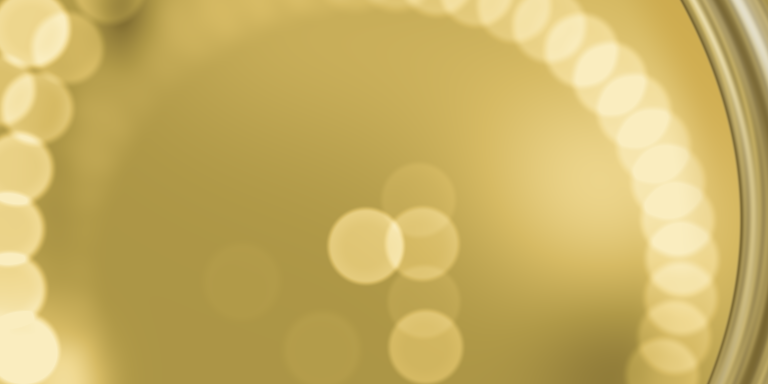
Write a WebGL 2 fragment shader that draws this background.

```glsl
#version 300 es
precision highp float;
// Golden out-of-focus dish: a ring of bokeh lights, a few floating discs and a glass rim.

uniform vec2 u_resolution;
out vec4 fragColor;

const vec3 DEEP   = vec3(0.38, 0.31, 0.12);
const vec3 SHADOW = vec3(0.56, 0.48, 0.22);
const vec3 GOLD   = vec3(0.69, 0.60, 0.28);
const vec3 HONEY  = vec3(0.84, 0.73, 0.39);
const vec3 CREAM  = vec3(0.94, 0.85, 0.57);
const vec3 PALE   = vec3(0.98, 0.93, 0.75);
const vec3 SILVER = vec3(0.77, 0.72, 0.59);
const vec3 AMBER  = vec3(0.80, 0.65, 0.27);

const vec2 DISH_CENTRE = vec2(0.965, 0.297);
const vec2 RING_RADII  = vec2(0.812, 0.776);

// Tone -1..4 mapped through the gold palette
vec3 goldRamp(float tone) {
    vec3 c = mix(DEEP, SHADOW, clamp(tone + 1.0, 0.0, 1.0));
    c = mix(c, GOLD,  clamp(tone, 0.0, 1.0));
    c = mix(c, HONEY, clamp(tone - 1.0, 0.0, 1.0));
    c = mix(c, CREAM, clamp(tone - 2.0, 0.0, 1.0));
    return mix(c, PALE, clamp(tone - 3.0, 0.0, 1.0));
}

float glow(vec2 p, vec2 centre, vec2 radii) {
    vec2 q = (p - centre) / radii;
    return exp(-dot(q, q));
}

// Soft disc, slightly brighter toward its edge
float bokeh(vec2 p, vec2 centre, float radius, float blur) {
    float d = length(p - centre);
    float body = 1.0 - smoothstep(radius - blur, radius + blur, d);
    return body * (0.88 + 0.16 * smoothstep(0.5 * radius, radius, d));
}

float line(float d, float centre, float width) {
    float q = (d - centre) / width;
    return exp(-q * q);
}

// Broad light and shade behind the discs
float backdropTone(vec2 p) {
    float tone = 0.88;
    tone += 1.75 * glow(p, vec2(1.58, 0.50), vec2(0.34, 0.30));
    tone += 0.75 * glow(p, vec2(1.22, 0.85), vec2(0.55, 0.36));
    tone += 0.40 * glow(p, vec2(0.65, 0.95), vec2(0.35, 0.30));
    tone -= 0.95 * glow(p, vec2(1.60, 0.02), vec2(0.20, 0.19));
    tone -= 1.70 * glow(p, vec2(0.32, 0.98), vec2(0.07, 0.13));
    tone -= 0.45 * glow(p, vec2(0.15, 0.55), vec2(0.06, 0.30));
    tone += 1.90 * glow(p, vec2(0.18, 0.00), vec2(0.10, 0.13));
    tone += 1.50 * glow(p, vec2(0.00, 0.05), vec2(0.13, 0.16));
    float outside = smoothstep(0.84, 1.02, length((p - DISH_CENTRE) / RING_RADII));
    return tone + outside * (0.15 + 0.45 * smoothstep(1.0, 1.6, p.x));
}

// Overlapping lights round the dish, crisp at right and dissolving at left
float ringTone(vec2 p) {
    float tone = 0.0;
    for (int i = 0; i < 29; i++) {
        float angle = -0.36 + 0.132 * float(i);
        float fade = smoothstep(1.25, 2.05, angle);
        vec2 c = DISH_CENTRE + RING_RADII * vec2(cos(angle), sin(angle));
        float strength = mix(0.82, 0.16, fade) + 0.08 * sin(5.0 * float(i));
        tone += strength * bokeh(p, c, 0.094, mix(0.014, 0.045, fade));
    }
    return tone;
}

// Bright chain that bends away from the left edge
float chainTone(vec2 p) {
    float tone = 0.0;
    for (int i = 0; i < 7; i++) {
        float y = 0.09 + 0.157 * float(i);
        float bend = (y - 0.35) / 0.65;
        float strength = mix(2.0, 0.95, smoothstep(0.5, 0.9, y));
        tone += strength * bokeh(p, vec2(0.02 + 0.24 * bend * bend, y), 0.092, 0.014);
    }
    tone += 2.1 * bokeh(p, vec2(0.08, 0.925), 0.100, 0.014);
    return tone + 1.3 * bokeh(p, vec2(0.00, 0.765), 0.090, 0.014);
}

float floatingTone(vec2 p) {
    float tone = 1.55 * bokeh(p, vec2(0.953, 0.359), 0.098, 0.009);
    tone += 0.95 * bokeh(p, vec2(1.100, 0.365), 0.095, 0.010);
    tone += 0.32 * bokeh(p, vec2(1.090, 0.479), 0.096, 0.010);
    tone += 0.35 * bokeh(p, vec2(1.104, 0.214), 0.094, 0.010);
    tone += 1.05 * bokeh(p, vec2(1.109, 0.096), 0.096, 0.010);
    tone += 0.15 * bokeh(p, vec2(0.630, 0.266), 0.099, 0.016);
    return tone + 0.22 * bokeh(p, vec2(0.839, 0.089), 0.099, 0.016);
}

// Streaked glass; d is the distance to the right of its inner edge
vec3 glassColor(float d, float y) {
    float upper = smoothstep(0.35, 0.95, y);
    float streak = sin(150.0 * d + 2.0 * sin(5.0 * y)) + 0.6 * sin(330.0 * d - 7.0 * y);
    vec3 c = goldRamp(0.65 + 0.45 * streak);
    c = mix(c, SILVER, 0.30 + 0.25 * upper * sin(60.0 * d + 3.0 * y));
    c = mix(c, DEEP, 0.70 * line(d, 0.10, 0.018));
    c = mix(c, PALE, (0.35 + 0.45 * upper) * line(d, 0.035, 0.011));
    c = mix(c, vec3(0.93, 0.92, 0.87), 0.85 * upper * line(d, 0.150, 0.022));
    return mix(c, DEEP, 0.65 * line(d, 0.004, 0.006));
}

void main() {
    vec2 p = gl_FragCoord.xy / u_resolution * vec2(2.0, 1.0);
    float tone = backdropTone(p) + ringTone(p) + chainTone(p) + floatingTone(p);
    vec3 color = goldRamp(tone);

    float dy = p.y - 0.427;
    float d = p.x - (1.927 - 0.476 * dy * dy);
    float warm = smoothstep(-0.17, -0.03, d) * smoothstep(0.2, 0.8, p.y);
    color = mix(color, AMBER, 0.6 * warm);
    color = mix(color, glassColor(d, p.y), smoothstep(-0.005, 0.005, d));
    fragColor = vec4(color, 1.0);
}
```
